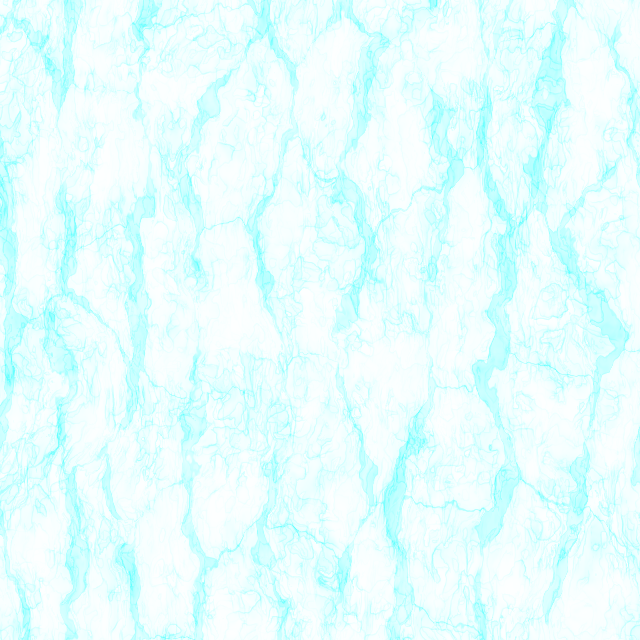
Write a WebGL 2 fragment shader that draws this texture.

```glsl
#version 300 es
precision highp float;

uniform vec2 u_resolution;
out vec4 fragColor;

const vec2 PLATE_COUNT = vec2(9.0, 4.2);
const float PLATE_JITTER = 0.85;
const float FISSURE_WIDTH = 0.0085;
const float CRACK_WIDTH = 0.0001;
const float LINE_WIDTH = 0.0019;
const float FISSURE_DEPTH = 0.15;
const float LAYER_DEPTH = 0.27;
const float FLAKE_DEPTH = 0.31;
const float RIM_DEPTH = 0.13;
const float HALO_DEPTH = 0.07;
const float BASE_DEPTH = 0.006;
const float MOTTLE_DEPTH = 0.035;
const float MAX_DEPTH = 0.6;

uint scramble(uint v) {
    v = v * 747796405u + 2891336453u;
    v = ((v >> ((v >> 28u) + 4u)) ^ v) * 277803737u;
    return (v >> 22u) ^ v;
}

float hash(vec2 cell, uint seed) {
    uvec2 c = uvec2(ivec2(cell) + 4096);
    return float(scramble(c.x + scramble(c.y + scramble(seed))) >> 8u) / 16777216.0;
}

float noise(vec2 p, uint seed) {
    vec2 i = floor(p), f = p - i;
    f = f * f * (3.0 - 2.0 * f);
    float low = mix(hash(i, seed), hash(i + vec2(1, 0), seed), f.x);
    float high = mix(hash(i + vec2(0, 1), seed), hash(i + vec2(1, 1), seed), f.x);
    return mix(low, high, f.y);
}

float fbm(vec2 p, uint seed) {
    float sum = 0.0, weight = 0.533;
    for (uint octave = 0u; octave < 4u; octave++) {
        sum += weight * noise(p, seed + octave);
        p = mat2(1.9, 0.5, -0.5, 1.9) * p + 7.3;
        weight *= 0.5;
    }
    return sum;
}

vec2 warp(vec2 p, uint seed) {
    return vec2(fbm(p, seed), fbm(p, seed + 10u)) - 0.5;
}

vec2 plateCenter(vec2 cell) {
    return cell + 0.5 + PLATE_JITTER * (vec2(hash(cell, 1u), hash(cell, 2u)) - 0.5);
}

// Signed canvas distance to the fissures; upright ones are wide, level ones thin
float fissureDistance(vec2 p, float opening) {
    vec2 q = p * PLATE_COUNT;
    vec2 home = floor(q), nearest = home;
    float best = 1e3;
    for (int y = -1; y <= 1; y++)
    for (int x = -1; x <= 1; x++) {
        vec2 cell = home + vec2(x, y);
        float d = length(plateCenter(cell) - q);
        if (d < best) { best = d; nearest = cell; }
    }
    vec2 a = plateCenter(nearest);
    float result = 1e3;
    for (int y = -2; y <= 2; y++)
    for (int x = -2; x <= 2; x++) {
        if (x == 0 && y == 0) continue;
        vec2 b = plateCenter(nearest + vec2(x, y));
        vec2 normal = normalize(b - a);
        vec2 slope = normal * PLATE_COUNT;
        float upright = abs(slope.x) / length(slope);
        float width = mix(CRACK_WIDTH, FISSURE_WIDTH, pow(upright, 4.0)) * opening;
        result = min(result, dot(0.5 * (a + b) - q, normal) / length(slope) - width);
    }
    return result;
}

// Contour steps: a fine line with a short soft fade on one side
float flakes(float height, float count) {
    float h = height * count;
    float slope = max(length(vec2(dFdx(h), dFdy(h))) * u_resolution.y, 1e-3);
    float saw = fract(h);
    float line = 1.0 - smoothstep(0.0, LINE_WIDTH, min(saw, 1.0 - saw) / slope);
    float fade = pow(saw, 5.0) * smoothstep(0.0, LINE_WIDTH, (1.0 - saw) / slope);
    return 0.85 * line + 0.35 * fade;
}

void main() {
    vec2 uv = gl_FragCoord.xy / u_resolution.y;
    float pixel = 1.0 / u_resolution.y;
    vec2 ragged = warp(uv * vec2(38.0, 23.0), 40u);
    vec2 bent = uv + 0.08 * warp(uv * vec2(7.0, 5.0), 20u);
    vec2 p = bent + 0.04 * ragged;
    vec2 curled = bent + 0.02 * ragged;

    // Fissures with ragged, uneven openings
    float opening = 1.6 * smoothstep(0.3, 0.66, fbm(uv * vec2(14.0, 9.0), 60u));
    float edge = fissureDistance(p, opening);
    float fissure = 1.0 - smoothstep(-pixel, pixel, edge);
    float rim = 1.0 - smoothstep(0.0, LINE_WIDTH, abs(edge));
    float halo = exp(-max(edge, 0.0) * 80.0);

    // Flakes, upright streaks and grain on the plates
    float streak = fbm(curled * vec2(68.0, 19.0), 80u);
    float rough = smoothstep(0.4, 0.62, fbm(uv * vec2(22.0, 14.0), 100u));
    float broad = flakes(fbm(curled * vec2(23.0, 15.0), 120u), 4.0);
    float small = flakes(noise(curled * vec2(64.0, 38.0), 140u), 1.6);
    float grain = flakes(noise(curled * vec2(125.0, 60.0), 160u), 1.4);
    float layers = flakes(streak, 4.0);

    float depth = BASE_DEPTH + MOTTLE_DEPTH * smoothstep(0.3, 0.8, streak) * (0.4 + rough);
    depth += FLAKE_DEPTH * broad * (0.18 + 0.45 * rough);
    depth += FLAKE_DEPTH * (small * (0.05 + 0.4 * rough) + grain * (0.03 + 0.25 * rough));
    depth += LAYER_DEPTH * layers * (0.04 + 0.25 * rough + 0.5 * halo);
    depth += HALO_DEPTH * halo * streak;
    depth += fissure * FISSURE_DEPTH * (0.2 + 1.3 * streak);
    depth += RIM_DEPTH * rim * min(opening, 1.0);

    fragColor = vec4(1.0 - min(depth, MAX_DEPTH), 1.0, 1.0, 1.0);
}
```
